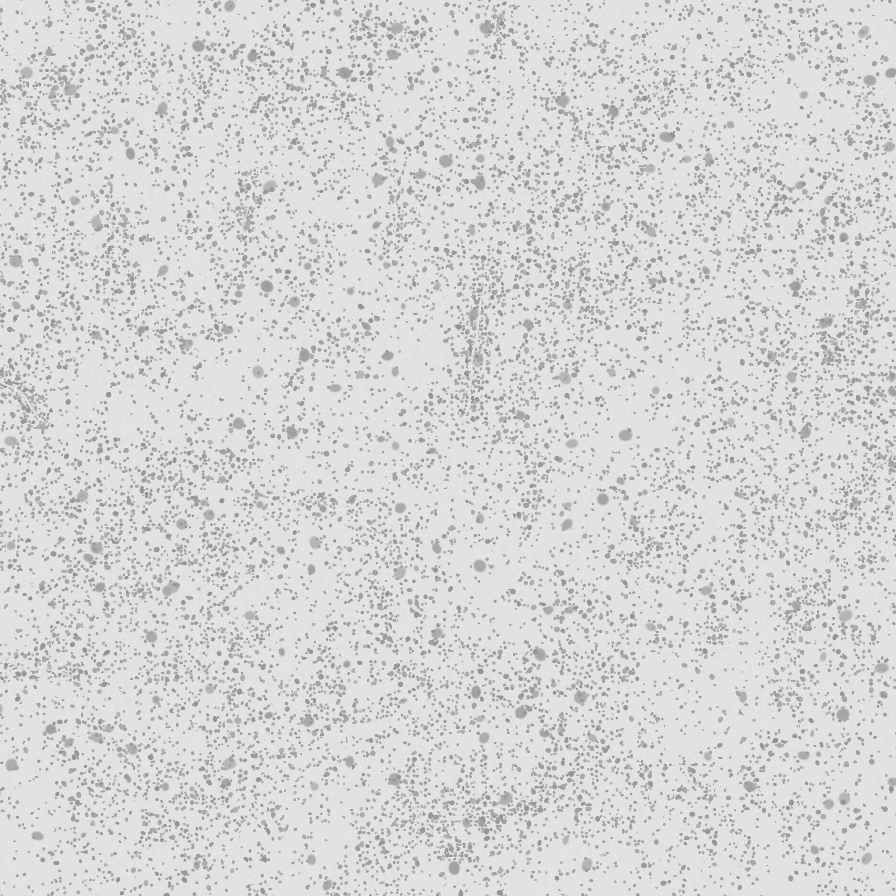
Reproduce this texture procedurally as a Shadertoy shader.

```glsl
// Pale grey surface strewn with fine grey grains, larger soft spots and
// dusty clusters around thin light cracks. Jittered grids place the grains;
// layered noise and the distance to each crack set how densely they lie.

const vec3 PAPER = vec3(0.885);
const vec3 GRAIN_DARK = vec3(0.575);
const vec3 GRAIN_LIGHT = vec3(0.70);
const vec3 CRACK_LIGHT = vec3(0.90);
const float CRACK_CELLS = 6.0;

float hash(vec2 p) {
    return fract(sin(dot(p, vec2(127.1, 311.7))) * 43758.5453);
}

vec2 hash2(vec2 p) {
    return vec2(hash(p), hash(p + 47.3));
}

float noise(vec2 p) {
    vec2 cell = floor(p);
    vec2 f = fract(p);
    f = f * f * (3.0 - 2.0 * f);
    float low = mix(hash(cell), hash(cell + vec2(1.0, 0.0)), f.x);
    float high = mix(hash(cell + vec2(0.0, 1.0)), hash(cell + 1.0), f.x);
    return mix(low, high, f.y);
}

vec2 rotate(vec2 p, float angle) {
    float c = cos(angle), s = sin(angle);
    return vec2(c * p.x + s * p.y, c * p.y - s * p.x);
}

// x: dusty halo around the nearby cracks, y: coverage of their light lines
vec2 cracks(vec2 uv, float pixel) {
    vec2 home = floor(uv * CRACK_CELLS);
    vec2 result = vec2(0.0);
    for (int j = -1; j <= 1; j++)
    for (int i = -1; i <= 1; i++) {
        vec2 id = home + vec2(i, j);
        if (hash(id + 5.7) > 0.68) continue;
        vec2 center = (id + 0.15 + 0.7 * hash2(id + 11.0)) / CRACK_CELLS;
        vec2 q = rotate(uv - center, 6.2832 * hash(id + 23.0));
        float size = hash(id + 31.0);
        float halfLength = mix(0.008, 0.075, size * size);

        // bend and wobble the straight segment
        q.y += (hash(id + 37.0) - 0.5) * 9.0 * q.x * q.x;
        q.y += 0.007 * (noise(vec2(q.x * 75.0, id.x + 7.0 * id.y)) - 0.5);
        float along = max(abs(q.x) - halfLength, 0.0);
        float d = length(vec2(along, q.y));

        float strength = mix(0.35, 1.0, hash(id + 41.0));
        float spread = mix(0.012, 0.018, hash(id + 43.0));
        float halo = strength * exp(-d * d / (spread * spread));
        float line = 1.0 - smoothstep(0.0008, 0.0008 + pixel, d);
        line *= smoothstep(0.012, 0.024, halfLength) * strength;
        result = max(result, vec2(halo, line));
    }
    return result;
}

// Grains in a jittered grid; x: coverage, y: tone of the strongest grain.
// Radii are fractions of a cell.
vec2 grains(vec2 uv, float cells, float chance, vec2 radii, float edge, float seed) {
    vec2 p = uv * cells;
    vec2 home = floor(p);
    vec2 result = vec2(0.0);
    for (int j = -1; j <= 1; j++)
    for (int i = -1; i <= 1; i++) {
        vec2 id = home + vec2(i, j);
        vec2 key = id + seed;
        if (hash(key) > chance) continue;
        vec2 offset = p - id - 0.1 - 0.8 * hash2(key + 13.1);
        float stretch = mix(0.8, 1.25, hash(key + 19.7));
        offset = rotate(offset, 6.2832 * hash(key + 29.3));
        float d = length(offset * vec2(stretch, 1.0 / stretch));
        float radius = mix(radii.x, radii.y, hash(key + 53.9));
        float soft = edge * cells;
        float cover = 1.0 - smoothstep(radius - soft, radius + soft, d);
        if (cover > result.x) result = vec2(cover, hash(key + 61.3));
    }
    return result;
}

vec3 addGrains(vec3 color, vec2 grain, float opacity) {
    vec3 tone = mix(GRAIN_DARK, GRAIN_LIGHT, grain.y);
    return mix(color, min(color, tone), grain.x * opacity);
}

void mainImage(out vec4 fragColor, in vec2 fragCoord) {
    vec2 uv = fragCoord / iResolution.y;
    float pixel = 1.0 / iResolution.y;

    // local density of the dust
    float clump = 0.3 * noise(uv * 9.0) + 0.35 * noise(uv * 27.0 + 3.1)
                + 0.35 * noise(uv * 66.0 + 8.6);
    vec2 crack = cracks(uv, pixel);
    float density = 0.3 + 1.35 * smoothstep(0.25, 0.78, clump) + 2.3 * crack.x;

    // faint mottling of the ground
    vec3 color = PAPER + 0.022 * (noise(uv * 380.0) - 0.5);

    // soft spots, then coarse and fine grains
    float edge = 0.55 * pixel;
    vec2 spots = grains(uv, 42.0, 0.09, vec2(0.15, 0.30), 0.0016, 71.0);
    vec2 coarse = grains(uv, 130.0, 0.17 * density, vec2(0.22, 0.42), edge, 17.0);
    vec2 fine = grains(uv, 235.0, 0.23 * density, vec2(0.28, 0.48), edge, 39.0);
    color = addGrains(color, spots, 0.85);
    color = addGrains(color, coarse, 1.0);
    color = addGrains(color, fine, 0.95);

    color = mix(color, CRACK_LIGHT, 0.9 * crack.y);
    fragColor = vec4(color, 1.0);
}
```
